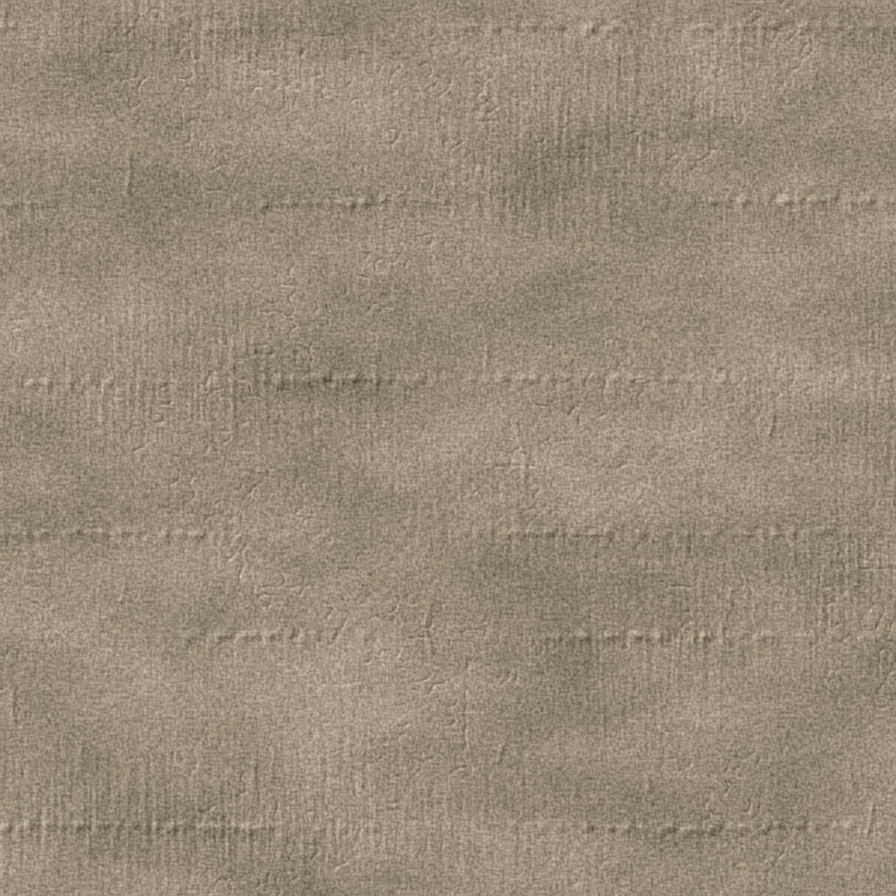
Write a WebGL 2 fragment shader that draws this texture.

```glsl
#version 300 es
precision highp float;
// Aged taupe plaster on woven cloth, with crinkled seams, combed ridges and wrinkles.

uniform vec2 u_resolution;
out vec4 fragColor;

vec2 hash22(vec2 cell) {
    vec3 q = fract(cell.xyx * vec3(0.1031, 0.1030, 0.0973));
    q += dot(q, q.yzx + 33.33);
    return fract((q.xx + q.yz) * q.zy);
}

float cornerSlope(vec2 cell, vec2 offset) {
    float angle = 6.2832 * hash22(cell).x;
    return dot(vec2(cos(angle), sin(angle)), offset);
}

// Gradient noise, roughly -0.7 to 0.7
float gradientNoise(vec2 p) {
    vec2 i = floor(p), f = fract(p);
    vec2 w = f * f * f * (f * (f * 6.0 - 15.0) + 10.0);
    vec2 e = vec2(1.0, 0.0);
    float low = mix(cornerSlope(i, f), cornerSlope(i + e, f - e), w.x);
    float high = mix(cornerSlope(i + e.yx, f - e.yx), cornerSlope(i + 1.0, f - 1.0), w.x);
    return mix(low, high, w.y);
}

float fbm(vec2 p) {
    float sum = 0.0, amplitude = 1.0;
    for (int i = 0; i < 6; i++) {
        sum += amplitude * gradientNoise(p);
        p = p * 2.03 + 17.3;
        amplitude *= 0.7;
    }
    return sum;
}

// Horizontal seams: a crinkled bead with ridges hanging below it
float seams(vec2 p, float ridges) {
    float height = 0.0;
    for (int i = 0; i < 6; i++) {
        float id = float(i);
        float level = (id + 0.3 + 0.55 * hash22(vec2(id, 7.0)).x) / 6.0;
        float d = p.y - level - 0.006 * gradientNoise(vec2(p.x * 5.0, id * 9.7 + 0.5));
        float presence = smoothstep(-0.4, 0.25, gradientNoise(vec2(p.x * 3.5, id * 5.3 + 0.4)));
        float crinkle = gradientNoise(p * vec2(85.0, 50.0) + id * 11.0);
        float bead = 0.55 * exp(-d * d / 0.000016) + 2.4 * crinkle * exp(-d * d / 0.00006);
        height += presence * bead;
        height += presence * ridges * 0.35 * exp(-abs(d) / 0.045) * step(d, 0.0);
    }
    return height;
}

// Scattered upright wrinkles
float wrinkles(vec2 p) {
    float height = 0.0;
    for (int i = 0; i < 18; i++) {
        vec2 spot = hash22(vec2(float(i), 41.0));
        vec2 size = hash22(vec2(float(i), 83.0));
        vec2 d = p - spot;
        d.x += 0.018 * gradientNoise(vec2(p.y * 22.0, float(i) * 3.7)) + 0.15 * (size.y - 0.5) * d.y;
        float halfLength = mix(0.012, 0.05, size.x);
        float body = 1.0 - smoothstep(0.5 * halfLength, halfLength, abs(d.y));
        height += (0.4 + 0.6 * size.y) * body * exp(-d.x * d.x / 0.000008);
    }
    return height;
}

float surfaceHeight(vec2 p) {
    // Combed vertical ridges, strong only in patches
    float ridges = gradientNoise(p * vec2(145.0, 11.0)) + 0.6 * gradientNoise(p * vec2(210.0, 28.0));
    float combed = smoothstep(-0.05, 0.45, gradientNoise(p * vec2(2.5, 5.0) + 31.0));

    // Short curling cracks
    float crack = 1.0 - smoothstep(0.02, 0.14, abs(gradientNoise(p * 52.0 + 5.0)));
    crack *= smoothstep(0.0, 0.2, gradientNoise(p * 36.0 + 60.0));
    crack *= smoothstep(-0.15, 0.25, gradientNoise(p * 5.0 + 90.0));

    float lumps = 0.25 * gradientNoise(p * 70.0);
    return ridges * (0.1 + 0.5 * combed) + lumps - 0.5 * crack
        + seams(p, ridges) + 0.9 * wrinkles(p);
}

void main() {
    vec2 p = gl_FragCoord.xy / min(u_resolution.x, u_resolution.y);

    // Worn clouds with ragged edges, wider than tall
    float clouds = fbm(p * vec2(4.0, 7.0) + 3.0);
    float bands = gradientNoise(p * vec2(2.0, 15.0) + 50.0);

    // Relief lit from the upper left
    float relief = surfaceHeight(p) - surfaceHeight(p + vec2(-0.0022, 0.0022));

    // Cloth threads and fine grain
    float weave = gradientNoise(p * vec2(120.0, 310.0)) + gradientNoise(p * vec2(310.0, 130.0) + 20.0);
    float grain = gradientNoise(p * 300.0 + 70.0);

    float tone = 0.077 * clouds + 0.035 * bands + 0.17 * clamp(relief, -0.8, 0.8)
        + 0.085 * weave + 0.13 * grain;
    vec3 color = vec3(0.60, 0.55, 0.47) + tone * vec3(1.0, 0.98, 0.96);

    // Greener in the worn hollows, rosier on the raised cloth
    color += vec3(0.007, -0.003, 0.002) * clamp(2.0 * clouds, -1.0, 1.0);
    fragColor = vec4(color, 1.0);
}
```
